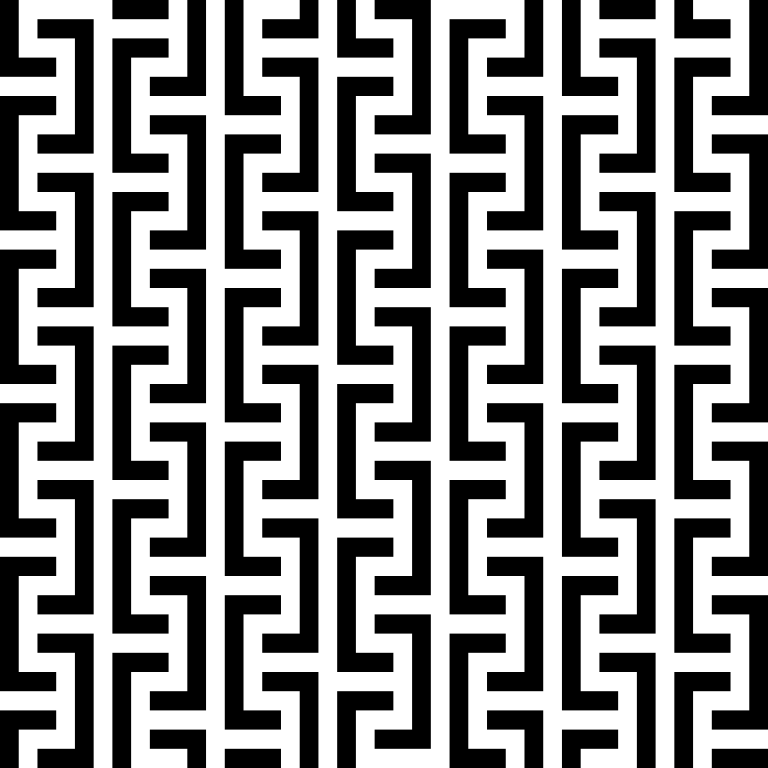
This pattern is drawn by a three.js fragment shader. Its source:

```glsl
// Black interlocking square brackets in stepped columns on white.
#define GRID_SIZE vec2(41.0, 40.0)   // stroke widths across and up the canvas
#define PAIR_WIDTH 6.0               // column period, in strokes
#define BRACKET_PERIOD 8.0           // vertical period, in strokes
#define BRACKET_SIZE vec2(3.0, 7.0)
#define COLUMN_STEP 5.0              // downward shift from one column to the next
#define LEFT_START 5.0               // top of the first left bracket
#define RIGHT_START 1.0              // top of the first right bracket
#define INK vec3(0.0)
#define PAPER vec3(1.0)

varying vec2 vUv;

// Share of a pixel covered by an axis-aligned box.
float boxCoverage(vec2 p, vec2 center, vec2 halfSize, vec2 pixel) {
  vec2 cover = clamp((halfSize - abs(p - center)) / pixel + 0.5, 0.0, 1.0);
  return cover.x * cover.y;
}

// Bracket with its spine at x = 0..1 and arms pointing right.
float bracket(vec2 p, float start, vec2 pixel) {
  vec2 halfSize = 0.5 * BRACKET_SIZE;
  float halfPeriod = 0.5 * BRACKET_PERIOD;
  p.y = mod(p.y - start - halfSize.y + halfPeriod, BRACKET_PERIOD) - halfPeriod;
  float outer = boxCoverage(p, vec2(halfSize.x, 0.0), halfSize, pixel);
  float hollow = boxCoverage(p, vec2(halfSize.x + 0.5, 0.0),
                             halfSize - vec2(0.5, 1.0), pixel);
  return outer - hollow;
}

void main() {
  // Stroke units, counted rightward and downward from the top left.
  vec2 grid = vec2(vUv.x, 1.0 - vUv.y) * GRID_SIZE;
  vec2 pixel = max(fwidth(grid), vec2(1e-5));

  // Column cells split in the middle of the white gap.
  float column = floor((grid.x + 0.5) / PAIR_WIDTH);
  vec2 local = vec2(grid.x - column * PAIR_WIDTH, grid.y);
  float shift = column * COLUMN_STEP;

  // Facing brackets with interleaved arms; the right one is mirrored.
  vec2 mirrored = vec2(PAIR_WIDTH - 1.0 - local.x, local.y);
  float ink = bracket(local, LEFT_START + shift, pixel)
            + bracket(mirrored, RIGHT_START + shift, pixel);

  gl_FragColor = vec4(mix(PAPER, INK, clamp(ink, 0.0, 1.0)), 1.0);
}
```
